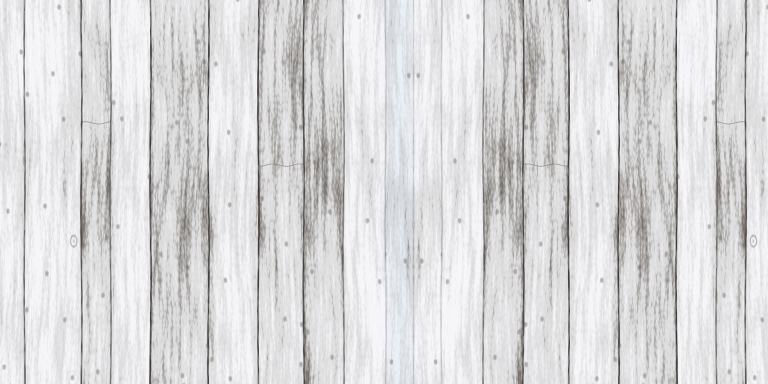
Reproduce this texture procedurally as a Shadertoy shader.

```glsl
// Whitewashed vertical planks, book-matched about an off-centre axis, with worn grain and dark seams.

#define MIRROR_X   1.077  // axis of symmetry, in canvas heights
#define SEAM_HALF  0.0021 // half width of a gap between planks
#define GRAIN_WARP 0.005  // sideways drift of the fibres
#define EDGE_WEAR  0.26   // extra paint loss beside the seams
#define PATCHINESS 0.34   // strength of the broad worn areas
#define KNOT_POS   vec2(0.885, 0.372)

const int SEAMS = 9;
// Distance of each seam from the axis, and how dark it is
const float SEAM_AT[9] = float[9](.073, .182, .286, .404, .534, .685, .789, .865, 1.013);
const float SEAM_DARK[9] = float[9](.22, .6, .9, 1., 1., 1., .65, .85, .75);
// Paint loss of each plank, and height of its cross crack (negative: none)
const float WEAR[10] = float[10](.2, .06, .5, .42, .2, .58, .12, .48, .1, .16);
const float CRACK_Y[10] = float[10](-1., -1., -1., .57, -1., -1., -1., .68, -1., -1.);

const vec3 WHITE_PAINT = vec3(.965, .965, .975);
const vec3 THIN_PAINT  = vec3(.865, .865, .87);
const vec3 GREY_WOOD   = vec3(.68, .67, .66);
const vec3 BARE_WOOD   = vec3(.47, .45, .43);
const vec3 GAP         = vec3(.25, .23, .23);
const vec3 COOL_TINT   = vec3(.955, .975, .99);

vec2 hash22(vec2 p) {
    vec3 h = fract(p.xyx * vec3(.1031, .1030, .0973));
    h += dot(h, h.yzx + 33.33);
    return fract((h.xx + h.yz) * h.zy);
}

// Distance to the nearest scattered point
float cellular(vec2 p) {
    vec2 cell = floor(p), f = p - cell;
    float nearest = 4.;
    for (int j = -1; j <= 1; j++)
        for (int i = -1; i <= 1; i++) {
            vec2 o = vec2(i, j);
            vec2 r = o + hash22(cell + o + 50.) - f;
            nearest = min(nearest, dot(r, r));
        }
    return sqrt(nearest);
}

// Fibres: cells stretched along the plank, plus warped sine lines
float fibres(vec2 q) {
    float n = .42 * cellular(q * vec2(48., 3.5))
            + .33 * cellular(q * vec2(130., 10.))
            + .25 * cellular(q * vec2(200., 65.));
    return n + .05 * sin(q.x * 330. + 3. * sin(q.y * 4.) + 2. * sin(q.y * 9. + q.x * 30.));
}

// Smooth-edged line coverage
float line(float dist, float halfWidth, float px) {
    return 1. - smoothstep(halfWidth - .6 * px, halfWidth + .6 * px, abs(dist));
}

void mainImage(out vec4 fragColor, in vec2 fragCoord) {
    float px = 1. / iResolution.y;
    vec2 p = fragCoord * px;
    float side = p.x - MIRROR_X;
    float d = abs(side);

    // Plank index, closeness to its edges, and the gaps
    int plank = 0;
    float wobble = .0012 * sin(p.y * 11. + floor(d * 8.)) ;
    float gap = .2 * line(d, SEAM_HALF, px), edge = 0.;
    for (int i = 0; i < SEAMS; i++) {
        float s = d + wobble - SEAM_AT[i];
        plank += s > 0. ? 1 : 0;
        edge = max(edge, SEAM_DARK[i] * exp(-abs(s) * 75.));
        gap = max(gap, SEAM_DARK[i] * line(s, SEAM_HALF, px));
    }
    float id = float(plank);

    // Grain coordinates, bent around the knot
    vec2 q = vec2(d, p.y + id * 3.7);
    q.x += GRAIN_WARP * (sin(q.y * 5. + id) + .5 * sin(q.y * 13. + id * 2.));
    vec2 k = (vec2(d, p.y) - KNOT_POS) / vec2(.011, .019);
    float knot = length(k);
    q.x += .008 * sign(k.x) * exp(-knot * knot * .5);

    // Paint loss: per plank, patchy, stronger at mid height and at the edges
    float patches = cellular(q * vec2(9., 2.6));
    float midHeight = exp(-pow((p.y - .48) / .22, 2.));
    float loss = fibres(q) + WEAR[plank] * (.55 + .3 * midHeight)
               + PATCHINESS * (patches - .5)
               + EDGE_WEAR * edge * (.4 + patches);

    vec3 col = mix(WHITE_PAINT, THIN_PAINT, smoothstep(.28, .76, loss));
    col = mix(col, GREY_WOOD, smoothstep(.74, 1.02, loss));
    col = mix(col, BARE_WOOD, smoothstep(.96, 1.25, loss));
    if (plank == 0 && side < 0.) col *= COOL_TINT;

    // Knot rings, small pits and cross cracks
    float ring = line(knot - .75, .14, px / .011) + .6 * line(knot, .25, px / .011);
    float pit = 1. - smoothstep(.02, .06, cellular(q * vec2(9., 6.)));
    float crack = line(p.y - CRACK_Y[plank] - .003 * sin(d * 90.), .0013, px);
    col = mix(col, BARE_WOOD, clamp(.45 * ring + .5 * pit + .55 * crack, 0., 1.));

    // Gaps, partly filled with paint along their length
    float filled = cellular(vec2(id * 7. + .5, p.y * 22.));
    col = mix(col, GAP, gap * (.62 + .38 * smoothstep(.2, .6, filled)));

    fragColor = vec4(col, 1.);
}
```
